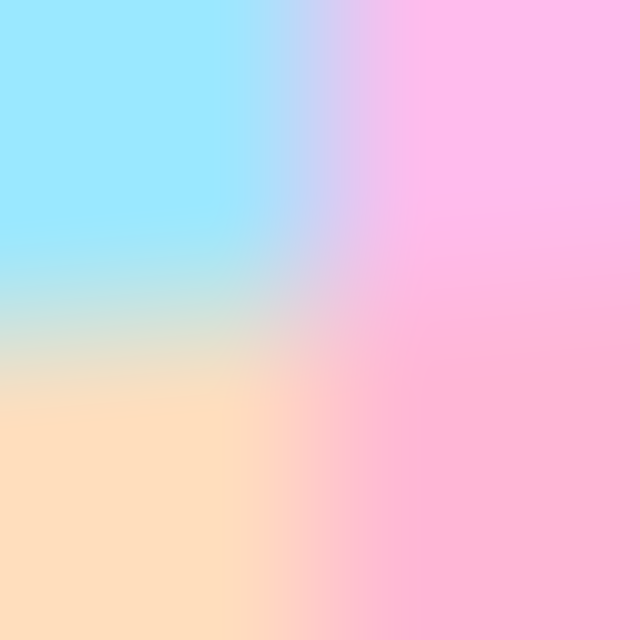
A three.js fragment shader for this background:

```glsl
// Soft four-colour pastel gradient: cyan, orchid, peach and rose corners blended across a tilted horizon.

#define SIDE_CENTER 0.50      // x where left turns into right
#define SIDE_HALF_WIDTH 0.18
#define HORIZON_HEIGHT 0.49   // y of the horizon at the left edge
#define HORIZON_SLOPE 0.085
#define HORIZON_HALF_WIDTH 0.175
#define CYAN vec3(0.604, 0.910, 1.000)
#define ORCHID vec3(1.000, 0.733, 0.929)
#define PEACH vec3(1.000, 0.871, 0.741)
#define ROSE vec3(1.000, 0.714, 0.839)

varying vec2 vUv;

// Smooth 0 to 1 ramp centred on zero
float softStep(float signedDistance, float halfWidth) {
  return smoothstep(-halfWidth, halfWidth, signedDistance);
}

void main() {
  // Blend weights toward the right and the top
  float rightness = softStep(vUv.x - SIDE_CENTER, SIDE_HALF_WIDTH);
  float horizon = HORIZON_HEIGHT + HORIZON_SLOPE * vUv.x;
  float upness = softStep(vUv.y - horizon, HORIZON_HALF_WIDTH);

  // Upper and lower layers
  vec3 upperLayer = mix(CYAN, ORCHID, rightness);
  vec3 lowerLayer = mix(PEACH, ROSE, rightness);

  gl_FragColor = vec4(mix(lowerLayer, upperLayer, upness), 1.0);
}
```
